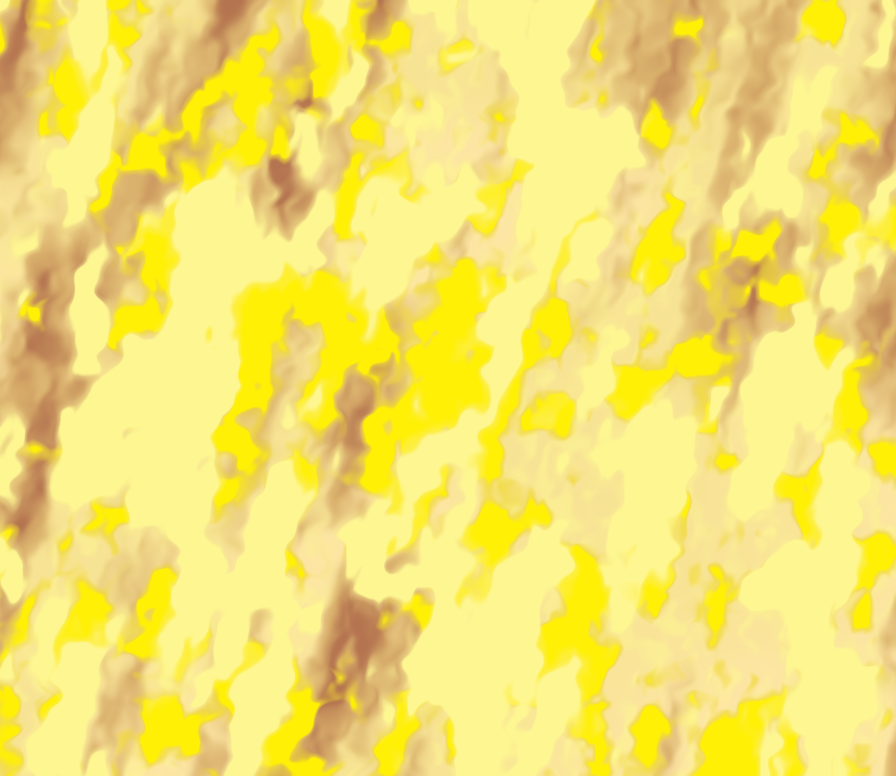
Write a Shadertoy shader that draws this texture.

```glsl
// Slanted brown streaks under ragged dabs of pale and vivid yellow paint.
#define SLANT 0.29
#define STREAK_FREQ vec2(16.0, 3.4)
#define PALE_FREQ vec2(17.0, 8.5)
#define VIVID_FREQ vec2(23.0, 17.0)
#define RAGGED 0.016
#define PALE_LEVEL 0.575
#define VIVID_LEVEL 0.595

const vec3 PALE  = vec3(0.995, 0.965, 0.57);
const vec3 CREAM = vec3(0.97, 0.89, 0.58);
const vec3 PEACH = vec3(0.99, 0.90, 0.64);
const vec3 VIVID = vec3(1.0, 0.94, 0.02);
const vec3 GOLD  = vec3(0.94, 0.85, 0.20);
const vec3 TAN   = vec3(0.84, 0.67, 0.41);
const vec3 BROWN = vec3(0.69, 0.43, 0.30);

float hash(vec2 cell) {
    vec3 h = fract(cell.xyx * 0.1031);
    h += dot(h, h.yzx + 33.33);
    return fract((h.x + h.y) * h.z);
}

float noise(vec2 p) {
    vec2 cell = floor(p), f = fract(p);
    f = f * f * (3.0 - 2.0 * f);
    return mix(mix(hash(cell), hash(cell + vec2(1, 0)), f.x),
               mix(hash(cell + vec2(0, 1)), hash(cell + vec2(1, 1)), f.x), f.y);
}

// Three octaves, each turned to hide the lattice
float fbm(vec2 p) {
    float sum = 0.0, weight = 0.57;
    for (int i = 0; i < 3; i++) {
        sum += weight * noise(p);
        p = mat2(1.6, 1.2, -1.2, 1.6) * p + 17.3;
        weight *= 0.5;
    }
    return sum;
}

void mainImage(out vec4 fragColor, in vec2 fragCoord) {
    vec2 p = fragCoord / iResolution.y;

    // Axes across and along the strokes, with a fine wobble for torn edges
    float c = cos(SLANT), s = sin(SLANT);
    vec2 q = vec2(c * p.x - s * p.y, s * p.x + c * p.y) + 5.0;
    vec2 wobble = vec2(noise(p * 48.0), noise(p * 48.0 + 71.0)) - 0.5;
    vec2 torn = q + RAGGED * wobble;

    // Streaked ground with soft mottling
    float grain = noise(torn * vec2(75.0, 48.0));
    float streak = 0.8 * noise((q + 0.5 * RAGGED * wobble) * STREAK_FREQ)
                 + 0.2 * noise(torn * vec2(60.0, 22.0));
    vec3 color = mix(CREAM, PEACH, smoothstep(0.5, 0.8, noise(p * 4.0 + 31.0)));
    color = mix(color, PALE, 0.5 * smoothstep(0.4, 0.9, grain));
    color = mix(color, TAN, smoothstep(0.40, 0.78, streak + 0.16 * (grain - 0.5)));
    color = mix(color, BROWN, 0.9 * smoothstep(0.70, 0.92, streak + 0.12 * (grain - 0.5)));

    // Clustered vivid dabs with a golden rim
    float vivid = fbm(torn * VIVID_FREQ + 43.0)
                + 0.25 * (noise(p * 5.0 + 9.0) - 0.5) - 0.3 * (streak - 0.5);
    color = mix(color, GOLD, 0.7 * smoothstep(VIVID_LEVEL - 0.13, VIVID_LEVEL, vivid));
    color = mix(color, VIVID, smoothstep(VIVID_LEVEL - 0.02, VIVID_LEVEL + 0.04, vivid));

    // Flat pale dabs, drawn out along the strokes
    float pale = fbm(torn * PALE_FREQ + 87.0) - 0.4 * (streak - 0.5);
    color = mix(color, mix(CREAM, PALE, 0.5),
                0.45 * smoothstep(PALE_LEVEL - 0.10, PALE_LEVEL, pale));
    color = mix(color, PALE, smoothstep(PALE_LEVEL - 0.02, PALE_LEVEL + 0.03, pale));

    fragColor = vec4(color, 1.0);
}
```
